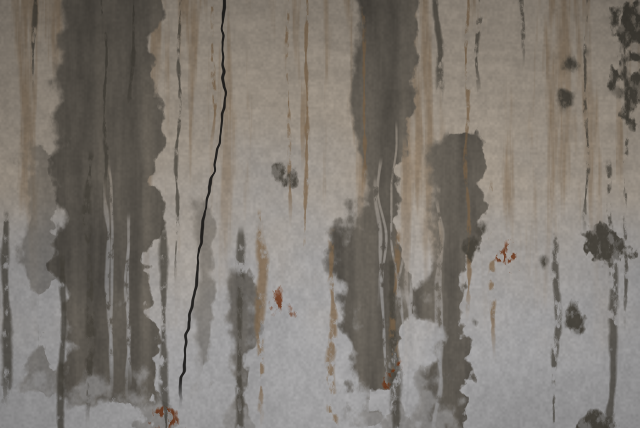
Reproduce this texture procedurally as a WebGL 1 fragment shader.

```glsl
precision highp float;
// Weathered plaster wall: pale ground, broad damp bands, runs, blots and rust.
// Noise roughens each outline; hashed loops scatter the small marks, and a
// wandering crack and a soft vignette finish the wall. Height is one unit.
uniform vec2 u_resolution;

const vec3 WARM_PLASTER = vec3(0.625, 0.585, 0.535);
const vec3 COOL_PLASTER = vec3(0.635, 0.632, 0.635);
const vec3 DAMP = vec3(0.345, 0.325, 0.295);
const vec3 GRIME = vec3(0.27, 0.255, 0.225);
const vec3 OCHRE = vec3(0.47, 0.38, 0.28);
const vec3 RUST = vec3(0.40, 0.19, 0.08);
const vec3 CRACK = vec3(0.10, 0.095, 0.09);
const vec2 LIGHT_CENTRE = vec2(0.54, 0.36);
const float VIGNETTE = 0.50;
const float LUMPS = 0.15;      // size of bulges on damp outlines
const float FRAY = 0.05;       // size of fine ragged detail
const float CRACK_WIDTH = 0.0026;
const int RUNS = 26;
const int DRIPS = 13;
const int BLOTS = 15;

float hash(vec2 p) {
  vec3 q = fract(vec3(p.xyx) * 0.1031);
  q += dot(q, q.yzx + 33.33);
  return fract((q.x + q.y) * q.z);
}

float noise(vec2 p) {
  vec2 i = floor(p), f = fract(p);
  f = f * f * (3.0 - 2.0 * f);
  return mix(mix(hash(i), hash(i + vec2(1.0, 0.0)), f.x),
             mix(hash(i + vec2(0.0, 1.0)), hash(i + 1.0), f.x), f.y);
}

float fbm(vec2 p) {
  float sum = 0.0, amp = 0.533;
  for (int i = 0; i < 4; i++) {
    sum += amp * noise(p);
    p = p * 2.03 + 17.3;
    amp *= 0.5;
  }
  return sum;
}

// Upright damp patch, softer on its left side than on its right.
float band(vec2 p, float x, float halfWidth, float low, float high, float rough) {
  float side = abs(p.x - x) - halfWidth;
  float ends = max(low - p.y, p.y - high) * 0.5;
  float soft = p.x < x ? 0.013 : 0.005;
  return 1.0 - smoothstep(-soft, soft, max(side, ends) + rough);
}

// Thin vertical streak between two heights, fading at the ends.
float streak(vec2 p, float x, float width, float low, float high) {
  float ends = smoothstep(low, low + 0.12, p.y) * (1.0 - smoothstep(high - 0.03, high, p.y));
  return ends * (1.0 - smoothstep(width * 0.35, width + 0.002, abs(p.x - x)));
}

void main() {
  vec2 uv = gl_FragCoord.xy / u_resolution;
  vec2 p = gl_FragCoord.xy / u_resolution.y;
  float aspect = u_resolution.x / u_resolution.y;
  float cloud = fbm(p * 5.0 + 3.0);
  float lump = fbm(p * vec2(8.0, 10.0) + 40.0) - 0.5;
  float fray = fbm(p * vec2(42.0, 30.0)) - 0.5;
  float fibre = fbm(p * vec2(38.0, 3.0) + 9.0);
  float speck = fbm(p * vec2(75.0, 45.0) + 70.0);
  float rough = (LUMPS * lump + FRAY * fray) * mix(1.1, 0.6, p.y);

  // Plaster: cool and pale below, warm and streaked above
  float height = smoothstep(0.15, 0.8, p.y + 0.5 * (cloud - 0.5));
  vec3 col = mix(COOL_PLASTER, WARM_PLASTER, height);
  col *= 1.0 + 0.14 * (cloud - 0.5);
  col = mix(col, OCHRE, 0.5 * height * smoothstep(0.52, 0.8, fibre));
  col *= 1.0 + 0.10 * height * (fbm(p * vec2(12.0, 65.0)) - 0.5);

  // Broad damp bands, washed out in patches near the floor
  float damp = band(p, 0.255, 0.115, 0.06, 1.3, rough);
  damp = max(damp, band(p, 0.885 + 0.05 * (p.y - 0.5), 0.062, 0.04, 1.3, rough));
  damp = max(damp, band(p, 1.05, 0.055, -0.2, 0.68, rough));
  damp = max(damp, 0.8 * band(p, 0.56, 0.022, 0.02, 0.37, rough * 0.7));
  damp = max(damp, 0.5 * band(p, 0.475, 0.020, 0.10, 0.52, rough * 0.5));
  damp = max(damp, 0.5 * band(p, 0.09, 0.035, 0.10, 0.60, rough * 1.3));
  float washed = smoothstep(0.0, 0.16, p.y + 0.7 * lump + 0.3 * fray + 0.04);
  vec3 dampColour = DAMP * (1.0 + 0.5 * (fibre - 0.5) + 0.35 * (cloud - 0.5));
  vec3 dry = col;
  col = mix(col, dampColour, damp * mix(0.35, 0.93, washed));

  // Pale drips that cut through the damp
  for (int i = 0; i < DRIPS; i++) {
    float k = float(i), r = hash(vec2(k, 5.1));
    float x = i < 4 ? mix(0.15, 0.36, r) : mix(0.86, 1.06, r);
    x += 0.022 * (noise(vec2(p.y * 9.0, k * 7.0)) - 0.5);
    float low = 0.4 * hash(vec2(k, 8.7)) - 0.1;
    float width = 0.002 + 0.007 * noise(vec2(p.y * 24.0, k * 3.0)) * hash(vec2(k, 2.3));
    float drip = streak(p, x, width, low, low + 0.25 + 0.35 * hash(vec2(k, 6.4)));
    col = mix(col, dry * 0.95, 0.7 * drip * smoothstep(0.25, 0.5, speck + 0.05));
  }

  // Dark broken runs, mostly hanging from the top
  for (int i = 0; i < RUNS; i++) {
    float k = float(i), r = hash(vec2(k, 21.7));
    float x = aspect * (k + hash(vec2(k, 13.1))) / float(RUNS);
    x += 0.014 * (noise(vec2(p.y * 8.0, k * 5.0)) - 0.5);
    float high = r < 0.65 ? 1.2 : 0.3 + 0.4 * hash(vec2(k, 4.9));
    float low = high - 0.35 - 0.65 * hash(vec2(k, 31.3));
    float width = 0.003 + 0.017 * r * r * noise(vec2(p.y * 10.0, k * 9.0)) + 0.012 * fray;
    float broken = smoothstep(0.33, 0.62, speck + 0.5 * (noise(vec2(p.y * 6.0, k)) - 0.4));
    vec3 tint = mix(GRIME, OCHRE, step(0.6, hash(vec2(k, 17.9))));
    col = mix(col, tint, 0.75 * broken * streak(p, x, max(width, 0.001), low, high));
  }

  // Mould blots, gathered toward the right
  for (int i = 0; i < BLOTS; i++) {
    float k = float(i), r = hash(vec2(k, 61.2));
    vec2 c = vec2(aspect * mix(0.62, 1.0, sqrt(hash(vec2(k, 43.0)))), hash(vec2(k, 52.6)));
    c = i == 0 ? vec2(0.66, 0.595) : c;
    float size = i == 0 ? 0.027 : 0.008 + 0.038 * r * r;
    float d = length((p - c) * vec2(1.0, 0.85)) - size + size * (2.2 * lump + 2.0 * fray);
    float blot = 1.0 - smoothstep(-0.009, 0.006, d);
    col = mix(col, GRIME, blot * (0.45 + 0.5 * smoothstep(0.3, 0.6, speck)));
  }

  // Small rust blooms
  for (int i = 0; i < 4; i++) {
    float k = float(i);
    vec2 c = vec2(0.39 + 0.268 * k, 0.02 + 0.45 * fract(k * 0.62));
    float d = length(p - c) - 0.022 + 0.09 * fray;
    float bloom = 1.0 - smoothstep(-0.012, 0.008, d);
    col = mix(col, RUST, 0.85 * bloom * smoothstep(0.44, 0.58, speck));
  }

  // Crack leaning down to the left
  float path = mix(0.405, 0.523, smoothstep(-0.1, 0.9, p.y));
  path += 0.014 * (noise(vec2(p.y * 13.0, 2.0)) - 0.5) + 0.007 * (noise(vec2(p.y * 60.0, 8.0)) - 0.5);
  float gape = CRACK_WIDTH * (0.5 + noise(vec2(p.y * 35.0, 4.0)));
  float crack = 1.0 - smoothstep(gape * 0.5, gape + 0.002, abs(p.x - path));
  col = mix(col, CRACK, 0.92 * crack * smoothstep(0.04, 0.12, p.y));

  // Fine grain and falling light
  col *= 1.0 + 0.07 * (noise(p * 170.0) - 0.5) + 0.10 * (speck - 0.5);
  vec2 away = uv - LIGHT_CENTRE;
  col *= 1.02 - VIGNETTE * dot(away, away);
  gl_FragColor = vec4(col, 1.0);
}
```
